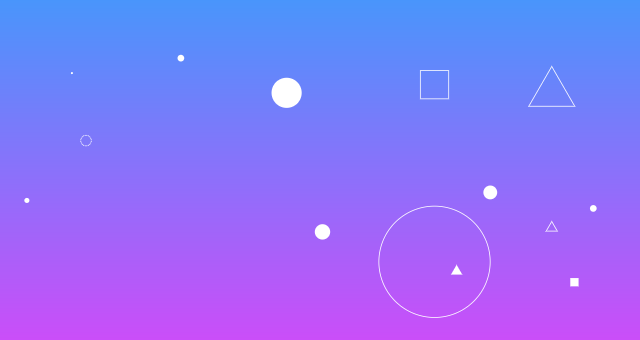
This background is drawn by a Shadertoy shader. Its source:

```glsl
const vec3 SKY_BLUE = vec3(0.287, 0.585, 0.985);
const vec3 ORCHID = vec3(0.793, 0.305, 0.975);
const vec3 WHITE = vec3(1.0);
const float LINE_WIDTH = 0.0023;

// Each disc holds its centre and radius, in canvas heights
const int DISC_COUNT = 7;
const vec3 DISCS[DISC_COUNT] = vec3[DISC_COUNT](
    vec3(0.2115, 0.785, 0.0030), vec3(0.532, 0.829, 0.0098),
    vec3(0.843, 0.727, 0.0443), vec3(0.079, 0.4105, 0.0074),
    vec3(1.442, 0.434, 0.0203), vec3(0.9485, 0.318, 0.0226),
    vec3(1.745, 0.387, 0.0098));

// Signed distances
float circleDistance(vec2 p, float radius) {
    return length(p) - radius;
}

float squareDistance(vec2 p, float halfSide) {
    vec2 q = abs(p) - halfSide;
    return max(q.x, q.y);
}

float triangleDistance(vec2 p, float inradius) {
    return max(abs(p.x) * 0.8660 + p.y * 0.5, -p.y) - inradius;
}

// Antialiased coverage
float fillMask(float dist, float pixel) {
    return clamp(0.5 - dist / pixel, 0.0, 1.0);
}

float outlineMask(float dist, float width, float pixel) {
    return fillMask(dist - 0.5 * width, pixel) - fillMask(dist + 0.5 * width, pixel);
}

float dashMask(vec2 p, float count, float radius, float pixel) {
    float turn = atan(p.y, p.x) / 6.2831853;
    float spacing = 6.2831853 * radius / count;
    float dist = (abs(fract(turn * count) - 0.5) - 0.36) * spacing;
    return fillMask(dist, pixel);
}

void mainImage(out vec4 fragColor, in vec2 fragCoord) {
    float pixel = 1.0 / iResolution.y;
    vec2 p = fragCoord * pixel;
    vec3 color = mix(ORCHID, SKY_BLUE, p.y);

    // Solid shapes
    float solid = 0.0;
    for (int i = 0; i < DISC_COUNT; i++) {
        float disc = circleDistance(p - DISCS[i].xy, DISCS[i].z);
        solid = max(solid, fillMask(disc, pixel));
    }
    solid = max(solid, fillMask(squareDistance(p - vec2(1.6895, 0.170), 0.0122), pixel));
    solid = max(solid, fillMask(triangleDistance(p - vec2(1.343, 0.202), 0.0096), pixel));

    // Thin outlines
    float bigRing = circleDistance(p - vec2(1.278, 0.230), 0.1637);
    float square = squareDistance(p - vec2(1.278, 0.751), 0.0417);
    float bigTriangle = triangleDistance(p - vec2(1.6228, 0.7265), 0.0390);
    float smallTriangle = triangleDistance(p - vec2(1.6228, 0.3297), 0.0094);
    float nearest = min(min(abs(bigRing), abs(square)), min(abs(bigTriangle), abs(smallTriangle)));
    float lines = outlineMask(nearest, LINE_WIDTH, pixel);

    // Dashed ring
    vec2 ringPoint = p - vec2(0.253, 0.5865);
    float ringRadius = 0.0155;
    float ring = outlineMask(circleDistance(ringPoint, ringRadius), LINE_WIDTH, pixel);
    lines = max(lines, ring * dashMask(ringPoint, 20.0, ringRadius, pixel));

    color = mix(color, WHITE, max(solid, lines));
    fragColor = vec4(color, 1.0);
}
```
